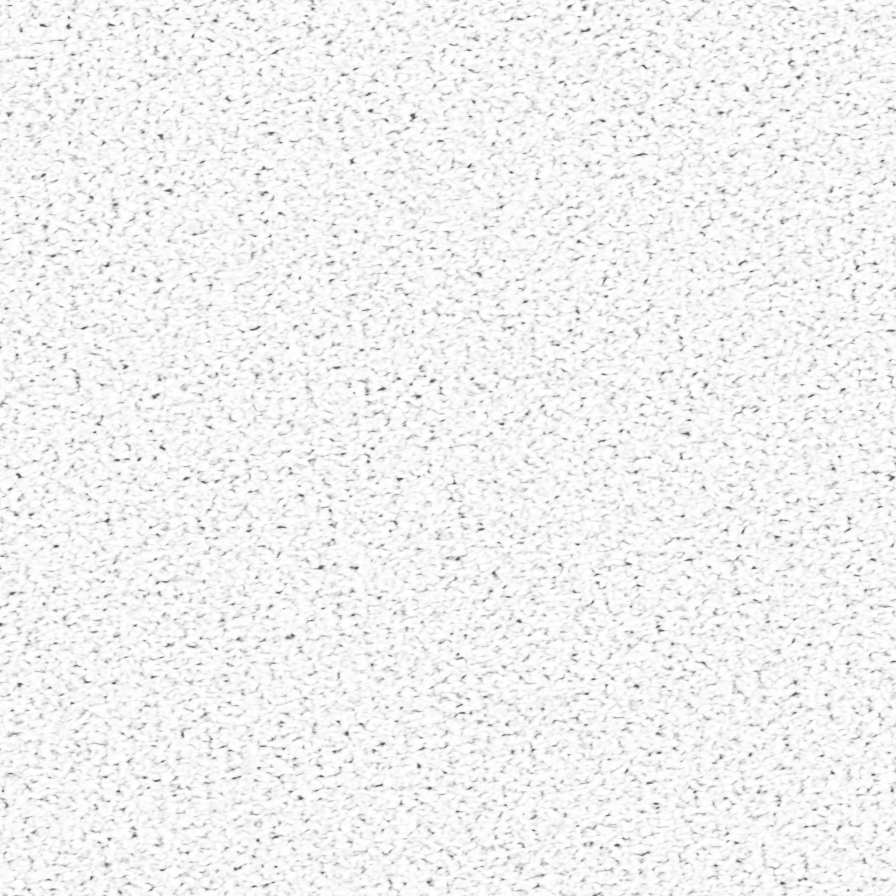
Write a WebGL 2 fragment shader that draws this texture.

```glsl
#version 300 es
precision highp float;
// White stucco plaster: fine pale grains with soft grey creases and scattered dark pits.

uniform vec2 u_resolution;
out vec4 fragColor;

const vec2  GRAIN_COUNT   = vec2(106.0, 150.0); // grains across and up the canvas
const float TILT          = 0.16;               // slope of the grain rows, radians
const float PIT_SCALE     = 1.04;               // pit noise cells per grain
const float FINE_SCALE    = 1.75;               // fine noise cells per grain
const float FINE_TURN     = 0.5;                // turns the fine noise off the pit lattice
const float WARP_SCALE    = 0.8;                // bends per grain
const float WARP_AMOUNT   = 0.55;
const float CREASE_WEIGHT = 0.48;
const float LEVEL_WEIGHT  = 0.40;               // extra depth of level creases
const float PIT_WEIGHT    = 0.72;
const float FINE_WEIGHT   = 0.46;
const float CREASE_MEAN   = 0.29;               // typical gap between two nearest grains
const float CREASE_SPREAD = 0.20;
const float NOISE_SPREAD  = 0.21;               // standard deviation of gradient noise
const float SHADE_BASE    = 0.0285;             // darkness at average depth
const float SHADE_GROWTH  = 1.09;               // how fast darkness rises with depth
const float SHADE_LIMIT   = 0.62;
const int   SUBSAMPLES    = 2;                  // per pixel side

// Integer hash of a lattice cell to two values in 0..1
vec2 hash2(vec2 cell, uint seed) {
    uvec2 v = uvec2(ivec2(cell)) + uvec2(seed, seed * 57u);
    v = v * 1664525u + 1013904223u;
    v.x += v.y * 1664525u;
    v.y += v.x * 1664525u;
    v ^= v >> 16u;
    v.x += v.y * 1664525u;
    v.y += v.x * 1664525u;
    v ^= v >> 16u;
    return vec2(v & 65535u) / 65535.0;
}

// Slope of a random unit gradient at a lattice corner
float cornerSlope(vec2 cell, vec2 toPoint, uint seed) {
    vec2 gradient = hash2(cell, seed) - 0.5;
    return dot(gradient / (length(gradient) + 0.001), toPoint);
}

// Gradient noise scaled to zero mean and unit deviation
float unitNoise(vec2 p, uint seed) {
    vec2 cell = floor(p);
    vec2 f = p - cell;
    vec2 w = f * f * (3.0 - 2.0 * f);
    vec2 e = vec2(1.0, 0.0);
    float low = mix(cornerSlope(cell, f, seed), cornerSlope(cell + e, f - e, seed), w.x);
    float high = mix(cornerSlope(cell + e.yx, f - e.yx, seed), cornerSlope(cell + 1.0, f - 1.0, seed), w.x);
    return mix(low, high, w.y) / NOISE_SPREAD;
}

mat2 rotation(float angle) {
    float c = cos(angle);
    float s = sin(angle);
    return mat2(c, -s, s, c);
}

// Depth of the creases between grains, stronger where they run level
float creaseDepth(vec2 p) {
    vec2 cell = floor(p);
    vec2 nearest = vec2(8.0);
    vec2 second = vec2(8.0);
    for (int y = -1; y <= 1; y++) {
        for (int x = -1; x <= 1; x++) {
            vec2 neighbour = cell + vec2(x, y);
            vec2 offset = neighbour + hash2(neighbour, 11u) - p;
            if (length(offset) < length(nearest)) {
                second = nearest;
                nearest = offset;
            } else if (length(offset) < length(second)) {
                second = offset;
            }
        }
    }
    float gap = length(second) - length(nearest);
    vec2 across = normalize(second - nearest + 0.0001);
    float level = (abs(across.y) - 0.64) * exp(-4.0 * gap);
    return CREASE_WEIGHT * (CREASE_MEAN - gap) / CREASE_SPREAD + LEVEL_WEIGHT * level / 0.5;
}

// Brightness of the plaster at a canvas position
float plaster(vec2 uv) {
    vec2 p = rotation(TILT) * uv * GRAIN_COUNT;
    vec2 bend = vec2(unitNoise(p * WARP_SCALE, 71u), unitNoise(p * WARP_SCALE, 83u));
    vec2 bent = p + WARP_AMOUNT * NOISE_SPREAD * bend;

    // Creases, pits and fine grain add up to a depth
    float depth = creaseDepth(bent);
    depth += PIT_WEIGHT * unitNoise(bent * PIT_SCALE, 23u);
    depth += FINE_WEIGHT * unitNoise(rotation(FINE_TURN) * p * FINE_SCALE, 37u);

    // Darkness grows exponentially, so only the deepest spots turn grey
    return 1.0 - min(SHADE_BASE * exp(SHADE_GROWTH * depth), SHADE_LIMIT);
}

void main() {
    // Average a small grid of samples to smooth the edges
    float brightness = 0.0;
    for (int j = 0; j < SUBSAMPLES; j++) {
        for (int i = 0; i < SUBSAMPLES; i++) {
            vec2 offset = (vec2(i, j) + 0.5) / float(SUBSAMPLES) - 0.5;
            brightness += plaster((gl_FragCoord.xy + offset) / u_resolution.y);
        }
    }
    brightness /= float(SUBSAMPLES * SUBSAMPLES);
    fragColor = vec4(vec3(brightness), 1.0);
}
```
